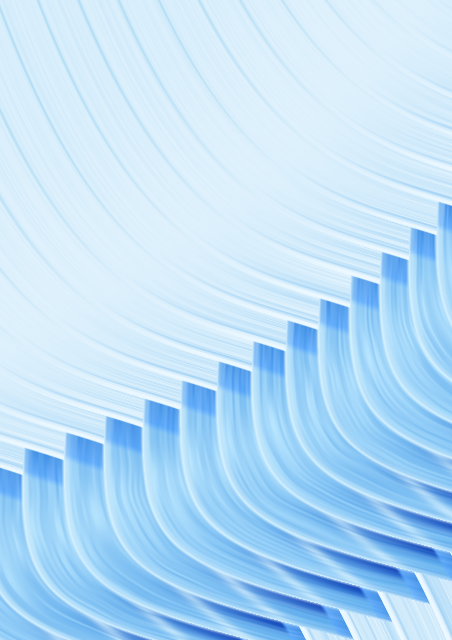
Give the GLSL for this background, as a Shadertoy shader.

```glsl
// Pale curved sheets above a rising staircase of blue, bent fins.
// Two families of curves share one row of corners; solving each family for its
// continuous index gives the cell, the position across it and the fine threads.

float hash(vec2 p) {
    return fract(sin(dot(p, vec2(127.1, 311.7))) * 43758.5);
}

float noise(vec2 p) {
    vec2 i = floor(p), f = fract(p);
    f = f * f * (3.0 - 2.0 * f);
    return mix(mix(hash(i), hash(i + vec2(1, 0)), f.x),
               mix(hash(i + vec2(0, 1)), hash(i + vec2(1, 1)), f.x), f.y);
}

// Top left corner of fin k, in canvas heights with y pointing down
vec2 corner(float k) {
    return vec2(0.0365 + k * (0.0654 - 0.00096 * k),
                0.6992 - k * (0.0234 + 0.00072 * k));
}

// Height of p below sheet curve k
float sheetSide(vec2 p, float k) {
    vec2 c = corner(k);
    float d = c.x - p.x;
    return p.y - c.y + 0.3 * d + 3.95 * d * d * d;
}

// Positive to the right of the hyperbolic left edge of fin k
float finSide(vec2 p, float k) {
    vec2 r = p - corner(k);
    float u = r.x + 0.0267 + 0.15 * r.y;
    float v = 0.289 + 0.2 * r.x - r.y;
    return u + v - sqrt((u - v) * (u - v) + 0.0319);
}

// Continuous indices by bisection: x for sheets, y for fins
vec2 solveIndices(vec2 p) {
    vec2 k = vec2(8.0);
    float span = 10.0;
    for (int i = 0; i < 21; i++) {
        k.x += sheetSide(p, k.x) < 0.0 ? span : -span;
        k.y += finSide(p, k.y) > 0.0 ? span : -span;
        span *= 0.5;
    }
    return k;
}

float bump(float x, float width) {
    return exp(-x * x / (width * width));
}

vec3 sheetColor(vec2 p, float k, float slope) {
    float d = corner(k).x - p.x;
    float t = fract(k);
    float nearFins = 1.0 - smoothstep(-0.02, 0.24, d);
    float farFins = smoothstep(0.14, 0.42, d);
    float threads = noise(vec2(k * 13.0, d * 5.0));
    float fine = noise(vec2(k * 25.0 + 9.0, d * 3.0));
    vec3 col = mix(vec3(0.855, 0.938, 0.988), vec3(0.875, 0.945, 0.99), bump(d - 0.25, 0.12));

    // Threads gather at both ends of the sheets
    col = mix(col, vec3(0.62, 0.82, 0.96), nearFins * (0.12 + 0.5 * threads * threads));
    col = mix(col, vec3(0.93, 0.975, 1.0), nearFins * 0.6 * smoothstep(0.5, 0.9, fine));
    col = mix(col, vec3(0.70, 0.86, 0.96), (0.08 + 0.22 * farFins) * fine * fine);

    // Creases far away, bright rims close to the fins
    float crease = min(t, 1.0 - t) / slope;
    col = mix(col, vec3(0.66, 0.85, 0.95), 0.75 * farFins * bump(crease, 0.0024));
    col = mix(col, vec3(0.5, 0.75, 0.94), 0.5 * nearFins * bump(t / slope - 0.011, 0.0018));
    return mix(col, vec3(0.93, 0.975, 1.0), nearFins * bump(t / slope - 0.003, 0.005));
}

vec3 finColor(vec2 p, float k, float slope, float below) {
    float t = fract(k);
    vec2 r = p - corner(floor(k));
    float inset = t / slope;
    float edge = min(t, 1.0 - t) / slope;
    float bend = smoothstep(0.12, 0.30, r.y);
    float deep = smoothstep(0.17, 0.50, r.x);
    float wave = 0.4 * noise(p * vec2(14.0, 22.0));
    float threads = noise(vec2((k + 0.25 * wave) * 15.0, r.y * 16.0));

    // Body, darker on the outside of the bend
    vec3 col = mix(vec3(0.54, 0.78, 0.96), vec3(0.65, 0.85, 0.98), smoothstep(0.03, 0.13, below));
    col = mix(col, vec3(0.36, 0.67, 0.93), bend * (0.25 + 0.6 * t));
    col = mix(col, vec3(0.22, 0.53, 0.89), deep * 0.6);
    col = mix(col, vec3(0.02, 0.20, 0.68), smoothstep(0.1, 0.4, r.x) * smoothstep(0.45, 1.0, t));
    col = mix(col, vec3(0.46, 0.76, 0.95), deep * 0.8 * bump(t - 0.35, 0.25));

    // Shadowed patch under the sheet
    float patchMask = 1.0 - smoothstep(0.033, 0.047, below);
    col = mix(col, vec3(0.31, 0.60, 0.91) + 0.08 * below / 0.04, 0.95 * patchMask);
    col += (threads - 0.5) * vec3(0.15, 0.10, 0.035) * (1.0 - 0.6 * deep);

    // Glancing streak and pale rim
    float streak = bump(r.x - 0.285 + 0.105 * t, 0.022) * smoothstep(0.2, 0.27, r.y);
    col = mix(col, vec3(0.82, 0.93, 0.99), streak * (0.45 + 0.4 * threads));
    float rim = 1.0 - smoothstep(0.005, mix(0.015, 0.009, bend), inset);
    col = mix(col, vec3(0.77, 0.91, 0.985), rim * mix(0.8, 0.35, bend) * (1.0 - 0.5 * patchMask));
    return mix(col, vec3(0.85, 0.95, 1.0), bump(edge, 0.0025) * (0.8 - 0.45 * deep));
}

void mainImage(out vec4 fragColor, in vec2 fragCoord) {
    float pixel = 1.0 / iResolution.y;
    vec2 p = vec2(fragCoord.x, iResolution.y - fragCoord.y) * pixel;
    vec2 k = solveIndices(p);
    vec2 slope = max(sqrt(dFdx(k) * dFdx(k) + dFdy(k) * dFdy(k)) / pixel, 0.1);

    // Fins show below the sheet that starts at their own corner
    float below = sheetSide(p, floor(k.y));
    float cover = smoothstep(-pixel, pixel, below);
    vec3 col = mix(sheetColor(p, k.x, slope.x), finColor(p, k.y, slope.y, below), cover);
    fragColor = vec4(clamp(col, 0.0, 1.0), 1.0);
}
```
